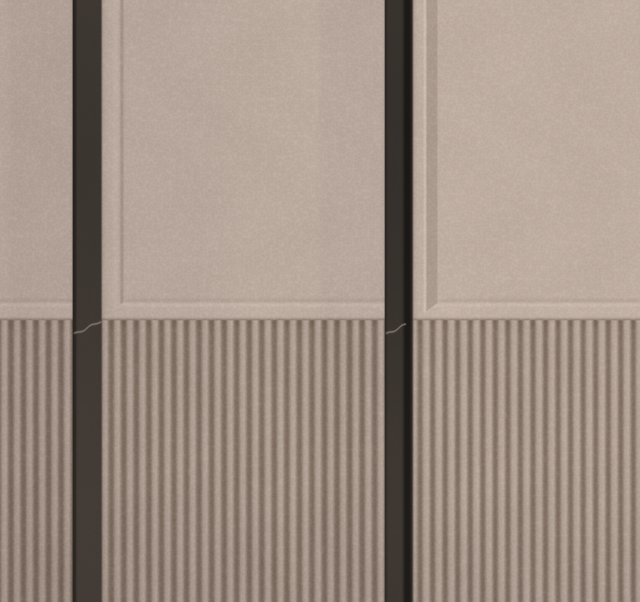
This texture is drawn by a WebGL 1 fragment shader. Its source:

```glsl
precision highp float;
uniform vec2 u_resolution;

const vec3 PLASTER = vec3(0.735, 0.667, 0.622);
const vec3 GROOVE = vec3(0.515, 0.445, 0.397);
const vec3 CHANNEL = vec3(0.248, 0.222, 0.202);
const vec3 CHANNEL_DEEP = vec3(0.125, 0.108, 0.098);
const vec3 SCRATCH = vec3(0.56, 0.51, 0.47);

const float BAY = 0.4876;          // width of one channel plus panel
const float FIRST_CHANNEL = 0.1146;
const float FLUTE = 0.0196;        // spacing of the grooves
const float FLUTE_TOP = 0.468;
const float RAIL = 0.029;          // height of the horizontal rail

vec2 hash2(vec2 c) {
  vec2 k = vec2(dot(c, vec2(127.1, 311.7)), dot(c, vec2(269.5, 183.3)));
  return fract(sin(k) * 4375.85);
}

// Distance to the nearest scattered point
float cellular(vec2 p) {
  vec2 cell = floor(p);
  float nearest = 2.0;
  for (int j = -1; j <= 1; j++) {
    for (int i = -1; i <= 1; i++) {
      vec2 c = cell + vec2(float(i), float(j));
      nearest = min(nearest, distance(p, c + hash2(c)));
    }
  }
  return nearest;
}

float band(float x, float a, float b, float soft) {
  return smoothstep(a - soft, a + soft, x) - smoothstep(b - soft, b + soft, x);
}

float ridge(float x, float center, float width) {
  float d = (x - center) / width;
  return exp(-d * d);
}

// Fine plaster grain with slow mottling
float grain(vec2 p) {
  float fine = cellular(p * 210.0) - 0.45;
  float coarse = cellular(p * 75.0 + 9.0) - 0.45;
  float mottle = sin(p.x * 31.0 + 2.0 * sin(p.y * 17.0)) * sin(p.y * 23.0 + p.x * 9.0);
  return 0.038 * fine + 0.018 * coarse + 0.006 * mottle;
}

// Smooth upper panel framed by an upright and a rail meeting in a miter
float panelLight(float s, float y, float late, float soft) {
  float width = mix(0.0325, 0.039, late);
  float up = (y - FLUTE_TOP) / RAIL;
  float across = s / width;
  float upright = smoothstep(-0.06, 0.06, up - across);
  float early = 0.025 * ridge(across, 0.66, 0.15) - 0.085 * ridge(across, 0.97, 0.09);
  float wide = 0.055 * ridge(across, 0.48, 0.06) - 0.075 * band(across, 0.54, 0.98, 0.05);
  float rail = 0.035 * ridge(up, 0.9, 0.13) - 0.035 * ridge(up, 1.13, 0.13)
             + 0.012 * band(up, 0.1, 0.9, 0.1);
  float light = mix(rail, mix(early, wide, late), upright);
  return light - 0.16 * ridge(y, FLUTE_TOP, 0.0025 + soft);
}

// Groove depth: lit bar, then a soft shadow
float grooveDepth(float x, float y, float late, float soft) {
  float t = fract((x - 0.1735 - 0.6 * FLUTE * late) / FLUTE + 0.5) - 0.5;
  float blur = 0.13 + soft / FLUTE;
  float shadow = band(t, mix(-0.24, -0.2, late), 0.23, blur);
  float top = ridge(y, FLUTE_TOP, 0.012);
  return shadow * (0.94 + 0.2 * top) + 0.1 * sin(t * 6.2832) + 0.1;
}

vec3 channelColor(float t, float y, float late, float speck) {
  float deep = mix(0.7 * band(t, -0.1, 0.1, 0.06), 
                   band(t, 0.66, 0.94, 0.09) + 0.4 * band(t, -0.1, 0.06, 0.05), late);
  vec3 color = mix(CHANNEL, CHANNEL_DEEP, clamp(deep, 0.0, 1.0));
  color *= 1.0 - 0.08 * late + 0.06 * sin(y * 5.0 + 1.0) + 0.7 * speck;
  // Hairline scratch rising across the channel
  float path = 0.446 + 0.019 * t * t * (3.0 - 2.0 * t) + 0.0012 * sin(t * 13.0);
  float reach = band(t, 0.02, mix(1.0, 0.75, late), 0.04);
  return mix(color, SCRATCH, 0.75 * reach * ridge(y, path, 0.0018));
}

void main() {
  vec2 uv = gl_FragCoord.xy / u_resolution;
  vec2 p = gl_FragCoord.xy / u_resolution.x;
  float soft = 0.7 / u_resolution.x;

  // Position within the repeating bay
  float bay = (uv.x - FIRST_CHANNEL) / BAY;
  float late = step(1.0, bay);
  float x = fract(bay) * BAY;
  float gap = mix(0.0443, 0.043, late);
  float s = x - gap;
  float speck = grain(p);

  // Panel and fluting
  vec3 upper = PLASTER + panelLight(s, uv.y, late, soft);
  float depth = grooveDepth(uv.x, uv.y, late, soft);
  vec3 lower = mix(PLASTER * 0.975, GROOVE, depth);
  vec3 color = mix(lower, upper, smoothstep(-0.0015, 0.0015, uv.y - FLUTE_TOP));

  // Uneven light, darker beside the channels and at the left
  float light = 0.965 + 0.05 * smoothstep(0.0, 0.75, uv.x);
  light -= 0.025 * band(x, 0.385, BAY, 0.012) * (1.0 - late);
  light -= 0.07 * ridge(s, 0.0, 0.005) + 0.06 * ridge(x, BAY, 0.004);
  light -= 0.04 * (1.0 - smoothstep(0.0, 0.25, uv.y));
  color = color * light + speck;

  // Dark channel between panels
  float edge = 0.0012 + soft;
  float inside = 1.0 - smoothstep(gap - edge, gap + edge, x);
  inside = max(inside, smoothstep(BAY - edge, BAY, x));
  float t = x > 0.5 * BAY ? 0.0 : x / gap;
  color = mix(color, channelColor(t, uv.y, late, speck), inside);
  gl_FragColor = vec4(color, 1.0);
}
```
